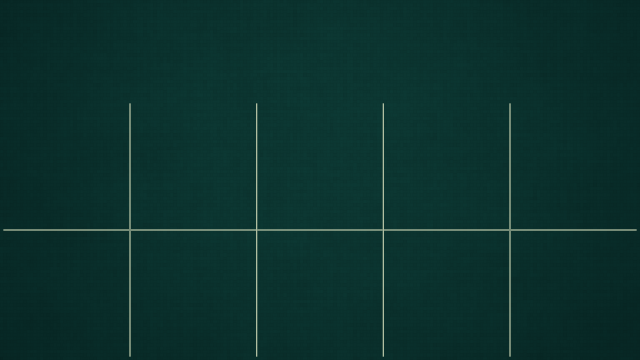
This background is drawn by a WebGL 2 fragment shader. Its source:

```glsl
#version 300 es
precision highp float;
// Dark green woven cloth with soft dim edges, ruled by thin pale lines.
uniform vec2 u_resolution;
out vec4 outColor;

const vec3 CLOTH_DARK = vec3(0.026, 0.148, 0.138);
const vec3 CLOTH_LIGHT = vec3(0.046, 0.212, 0.193);
const vec3 LINE_COLOR = vec3(0.72, 0.77, 0.65);
const float UNIT = 1.0 / 432.0;   // drawing unit, as a part of the height
const float SPACING = 152.0;      // distance between upright lines
const float LINE_WIDTH = 1.5;
const float THREAD = 4.0;         // pitch of the weave

float hash(vec2 p) {
  vec3 q = fract(vec3(p.xyx) * 0.1031);
  q += dot(q, q.yzx + 33.33);
  return fract((q.x + q.y) * q.z);
}

float noise(vec2 p) {
  vec2 i = floor(p);
  vec2 f = fract(p);
  f = f * f * (3.0 - 2.0 * f);
  return mix(mix(hash(i), hash(i + vec2(1, 0)), f.x),
             mix(hash(i + vec2(0, 1)), hash(i + vec2(1, 1)), f.x), f.y);
}

// Share of a pixel covered by a band of given half width.
float coverage(float d, float halfWidth, float pixel) {
  float low = max(d - 0.5 * pixel, -halfWidth);
  float high = min(d + 0.5 * pixel, halfWidth);
  return clamp((high - low) / pixel, 0.0, 1.0);
}

float bar(vec2 p, vec2 center, vec2 halfSize, float pixel) {
  vec2 d = p - center;
  return coverage(d.x, halfSize.x, pixel) * coverage(d.y, halfSize.y, pixel);
}

// Over-and-under threads with uneven strands, roughly in -1..1.
float weave(vec2 p) {
  vec2 q = p / THREAD;
  vec2 cell = floor(q);
  vec2 wave = cos(6.2832 * q);
  float side = mod(cell.x + cell.y, 2.0);
  float knot = mix(wave.x, wave.y, 0.35 + 0.4 * side);
  float strands = noise(vec2(p.x * 0.025, cell.y)) + noise(vec2(cell.x, p.y * 0.025)) - 1.0;
  return 0.4 * strands - 0.4 * knot + 0.5 * (hash(cell) - 0.5);
}

// Light falling off from the upper middle toward the sides and corners.
float lighting(vec2 uv) {
  vec2 d = (uv - vec2(0.5, 0.6)) * vec2(1.75, 1.15);
  return 1.0 - smoothstep(0.1, 1.25, length(d));
}

void main() {
  float pixel = 1.0 / (u_resolution.y * UNIT);
  vec2 uv = gl_FragCoord.xy / u_resolution;
  vec2 p = gl_FragCoord.xy * pixel;
  float middle = 0.5 * u_resolution.x * pixel;

  // Cloth
  vec3 color = mix(CLOTH_DARK, CLOTH_LIGHT, lighting(uv));
  color *= 1.0 + 0.09 * weave(p) + 0.05 * (noise(p * 0.02) - 0.5);

  // Ruled lines
  float halfLine = 0.5 * LINE_WIDTH;
  float lines = bar(p, vec2(middle, 156.0), vec2(2.5 * SPACING, halfLine), pixel);
  for (int i = 0; i < 4; i++) {
    float x = middle + (float(i) - 1.5) * SPACING;
    lines = max(lines, bar(p, vec2(x, 156.0), vec2(halfLine, SPACING), pixel));
  }
  outColor = vec4(mix(color, LINE_COLOR, lines), 1.0);
}
```
